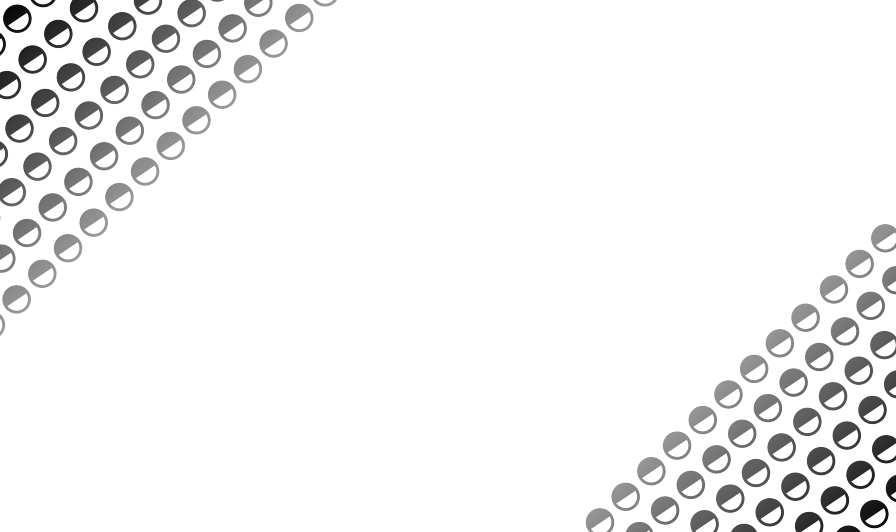
This background is drawn by a WebGL 1 fragment shader. Its source:

```glsl
precision highp float;
// Two opposite corners of a white field hold diagonal rows of tilted half-moon rings.
// Each corner is a staggered lattice in diagonal coordinates; the nearest cell is
// shaded by a distance function and a gradient that fades away from the corner.

uniform vec2 u_resolution;

const vec2  CANVAS      = vec2(768.0, 458.0);  // design units across the canvas
const float RING_RADIUS = 12.2;
const float BOWL_RADIUS = 9.7;
const vec2  BOWL_NORMAL = vec2(0.56, -0.83);   // the open half faces lower right
const float BOWL_OFFSET = 0.4;
const float STEP_ALONG  = 44.05;               // spacing inside a diagonal row
const float FADE_RATE   = 0.0021;              // grey gained per unit from the corner
const float SLIP_AMOUNT = -4.6;                // shift of the one irregular row
const vec3  PAPER       = vec3(1.0);

// Lattice settings: outer row distance, row pitch, phase along the row
const vec3 UPPER_LATTICE = vec3(272.0, 48.2, 20.8);
const vec3 LOWER_LATTICE = vec3(262.0, 45.6, 25.2);
// Irregular row: its index, and the position below which it shifts
const vec2 UPPER_SLIP = vec2(3.0, 1000.0);
const vec2 LOWER_SLIP = vec2(0.0, -130.0);

// Disc with a half-disc cut out of it
float halfMoonRing(vec2 p) {
  float r = length(p);
  float bowl = max(r - BOWL_RADIUS, BOWL_OFFSET - dot(p, BOWL_NORMAL));
  return max(r - RING_RADIUS, -bowl);
}

// Offset from the nearest lattice centre; q points inward from the corner
vec2 latticeOffset(vec2 q, vec3 lattice, vec2 slip) {
  float across = q.x + q.y;
  float along = q.x - q.y;
  float row = max(floor((lattice.x - across) / lattice.y + 0.5), 0.0);
  across -= lattice.x - row * lattice.y;
  float inSlipRow = 1.0 - step(0.5, abs(row - slip.x));
  float shift = inSlipRow * step(along, slip.y) * SLIP_AMOUNT;
  along -= lattice.z + shift + 0.5 * STEP_ALONG * mod(row, 2.0);
  along -= STEP_ALONG * floor(along / STEP_ALONG + 0.5);
  return 0.5 * vec2(across + along, across - along);
}

// Blend one corner pattern over the base colour
vec3 paintCorner(vec3 base, vec2 q, vec2 offset, float pixel) {
  float ink = 1.0 - smoothstep(-0.6 * pixel, 0.6 * pixel, halfMoonRing(offset));
  vec3 grey = vec3(clamp((q.x + q.y) * FADE_RATE, 0.0, 1.0));
  return mix(base, grey, ink);
}

void main() {
  vec2 p = gl_FragCoord.xy / u_resolution * CANVAS;
  float pixel = CANVAS.y / u_resolution.y;

  // Inward coordinates from the upper left and lower right corners
  vec2 upper = vec2(p.x, CANVAS.y - p.y);
  vec2 lower = vec2(CANVAS.x - p.x, p.y);
  vec2 upperOffset = latticeOffset(upper, UPPER_LATTICE, UPPER_SLIP) * vec2(1.0, -1.0);
  vec2 lowerOffset = latticeOffset(lower, LOWER_LATTICE, LOWER_SLIP) * vec2(-1.0, 1.0);

  vec3 color = paintCorner(PAPER, upper, upperOffset, pixel);
  color = paintCorner(color, lower, lowerOffset, pixel);
  gl_FragColor = vec4(color, 1.0);
}
```
